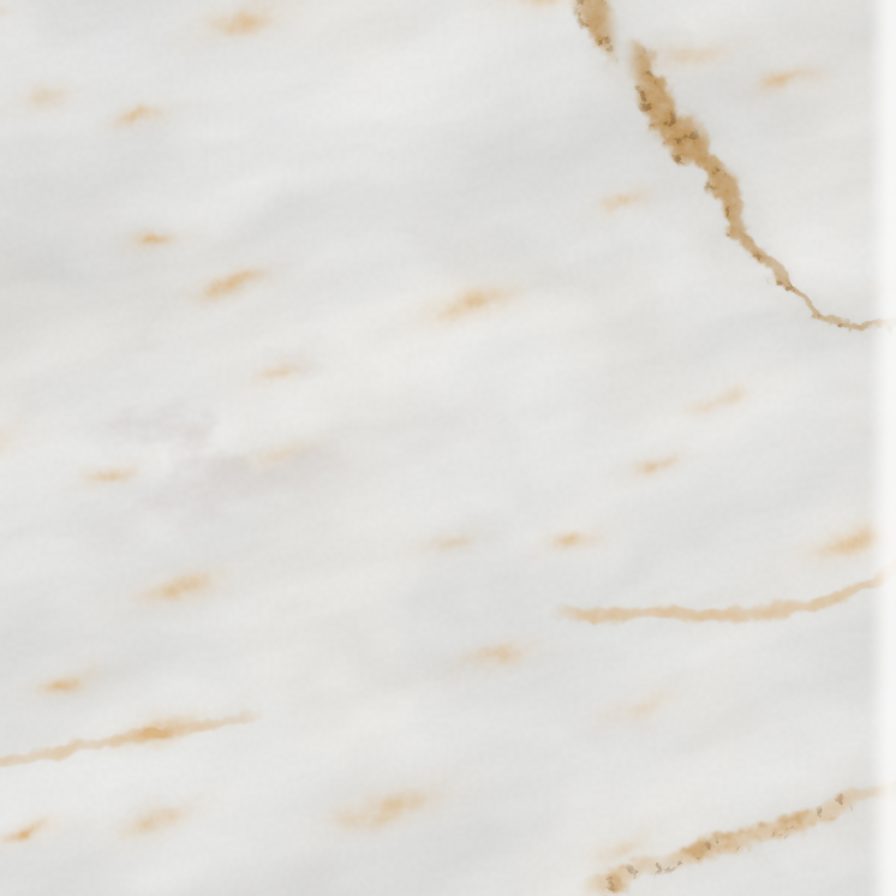
Give the GLSL for this texture, as a three.js fragment shader.

```glsl
// Polished white marble with soft grey clouds, golden flecks and rusty veins.
varying vec2 vUv;

vec2 hash2(vec2 p) {
  vec3 q = fract(p.xyx * vec3(0.1031, 0.1030, 0.0973));
  q += dot(q, q.yzx + 33.33);
  return fract((q.xx + q.yz) * q.zy);
}

float gradientAt(vec2 cell, vec2 offset) {
  float angle = 6.2832 * hash2(cell + 57.0).x;
  return dot(vec2(cos(angle), sin(angle)), offset);
}

float gradientNoise(vec2 p) {
  vec2 i = floor(p), f = fract(p);
  vec2 u = f * f * f * (f * (f * 6.0 - 15.0) + 10.0);
  vec2 e = vec2(0.0, 1.0);
  return 1.5 * mix(
    mix(gradientAt(i, f), gradientAt(i + e.yx, f - e.yx), u.x),
    mix(gradientAt(i + e.xy, f - e.xy), gradientAt(i + 1.0, f - 1.0), u.x), u.y);
}

float fbm(vec2 p) {
  float sum = 0.0, amp = 0.6;
  for (int i = 0; i < 4; i++) {
    sum += amp * gradientNoise(p);
    p = mat2(1.6, 1.2, -1.2, 1.6) * p + 7.3;
    amp *= 0.5;
  }
  return sum;
}

vec2 rotate(vec2 p, float a) {
  return vec2(cos(a) * p.x + sin(a) * p.y, cos(a) * p.y - sin(a) * p.x);
}

// Soft elongated stains, scattered one per cell along the bedding direction.
float goldFlecks(vec2 p) {
  vec2 warped = p + 0.012 * vec2(fbm(p * 17.0), fbm(p * 17.0 + 31.0));
  vec2 size = vec2(0.16, 0.075);
  vec2 q = rotate(warped, 0.27) / size;
  float stain = 0.0;
  for (int y = -1; y <= 1; y++) {
    for (int x = -1; x <= 1; x++) {
      vec2 cell = floor(q) + vec2(float(x), float(y));
      vec2 place = hash2(cell + 11.0), kind = hash2(cell + 83.0);
      vec2 centre = cell + 0.15 + 0.7 * place;
      vec2 home = rotate(centre * size, -0.27) - vec2(0.27, 0.54);
      float density = 0.13 + 0.6 * exp(-dot(home * home, vec2(11.0, 22.0)));
      vec2 d = (q - centre) * size / (vec2(0.028, 0.009) * (0.7 + 0.8 * kind.y));
      float r = dot(d, d);
      stain += step(kind.x, density) * (0.25 + 0.6 * place.y)
             * (0.65 * exp(-r * 1.4) + 0.35 * exp(-r * 0.35));
    }
  }
  return stain * (0.85 + 0.6 * fbm(p * 38.0));
}

// Returns core and halo of a vein, given the distance across and its extent in x.
vec2 vein(float across, float x, float from, float to, float width) {
  float ends = smoothstep(from - 0.015, from + 0.03, x) * (1.0 - smoothstep(to - 0.03, to + 0.015, x));
  float d = across / width;
  return ends * vec2(exp(-d * d * d * d), exp(-abs(d) * 0.55));
}

void main() {
  vec2 p = vUv;
  float ripple = fbm(p * 13.0 + 4.0);
  float patches = fbm(p * 21.0 + 19.0);
  float crumbs = fbm(p * 55.0);

  // Cloudy ground, stretched along the bedding.
  vec2 bed = rotate(p, 0.25);
  float cloud = fbm(bed * vec2(2.2, 5.5) + 0.5 * fbm(bed * 3.0 + 9.0));
  float streaks = fbm(bed * vec2(5.0, 22.0) + 40.0);
  vec3 color = vec3(0.883, 0.882, 0.873) + 0.062 * cloud + 0.018 * streaks;
  color += vec3(-0.006, -0.001, 0.008) * fbm(p * 4.0 + 70.0);

  // Steep rusty vein that bends level and thins towards the right edge.
  float bend = 0.905 - p.x;
  float curve = sqrt(bend * bend + 0.0006);
  float slope = 0.75 * (1.0 + bend / curve);
  float steep = (p.y - 0.632 - 0.75 * (bend + curve)) / sqrt(1.0 + slope * slope);
  float taper = smoothstep(-0.02, 0.16, bend);
  float steepWidth = (0.004 + 0.011 * taper) * (1.0 + 0.7 * patches);
  vec2 rust = vein(steep + 0.018 * ripple + 0.007 * crumbs, p.x, 0.64, 1.1, steepWidth);
  float gap = 1.0 - exp(-pow((p.x - 0.695) / 0.018, 2.0));
  rust.x *= gap * mix(0.55, 1.0, taper);

  // Shallow veins: lower corner, middle right and a faint one at lower left.
  float rise = max(p.x - 0.84, 0.0);
  float wobble = 0.012 * ripple + 0.004 * crumbs;
  vec2 corner = vein(p.y - 0.33 * p.x + 0.21 + wobble, p.x, 0.65, 1.1, 0.011 + 0.007 * patches);
  vec2 middle = vein(p.y - 0.315 - 2.2 * rise * rise + wobble, p.x, 0.62, 1.1, 0.007 + 0.004 * patches);
  vec2 faint = vein(p.y - 0.15 - 0.2 * p.x + wobble, p.x, -0.1, 0.29, 0.007 + 0.005 * patches);

  // Grey shadows around veins and broad mauve tints around flecks.
  float halo = rust.y * 0.9 + corner.y * 0.7 + 0.35 * (middle.y + faint.y);
  color = mix(color, vec3(0.80, 0.785, 0.75), clamp(halo, 0.0, 1.0) * 0.6);
  float mauve = exp(-dot((p - vec2(0.23, 0.52)) * (p - vec2(0.23, 0.52)), vec2(25.0, 60.0)));
  color = mix(color, vec3(0.82, 0.79, 0.78), mauve * smoothstep(0.0, 0.5, fbm(bed * vec2(7.0, 12.0))) * 0.6);

  // Golden pigment, from pale stain to rusty core.
  float broken = 0.75 + 0.6 * patches;
  float pale = goldFlecks(p) + broken * (0.65 * corner.x + 0.6 * middle.x + 0.45 * faint.x);
  color = mix(color, vec3(0.85, 0.70, 0.50), clamp(pale, 0.0, 0.9));
  float core = rust.x * (0.85 + 0.4 * crumbs) + corner.x * smoothstep(0.0, 0.5, patches) * 0.6;
  color = mix(color, vec3(0.74, 0.57, 0.34), clamp(core, 0.0, 0.95));
  float pits = smoothstep(0.2, 0.5, crumbs) * max(rust.x, corner.x * 0.6);
  color = mix(color, vec3(0.50, 0.38, 0.24), pits * 0.6);

  // Fine crystalline grain and the bright polished edge on the right.
  color += 0.007 * gradientNoise(p * 150.0);
  color = mix(color, vec3(0.98), 0.85 * smoothstep(0.965, 0.995, p.x));
  gl_FragColor = vec4(color, 1.0);
}
```
